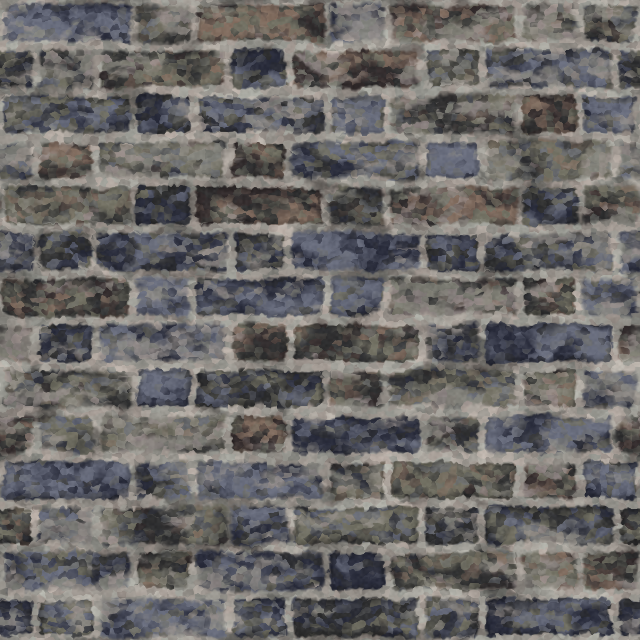
A WebGL 1 fragment shader for this texture:

```glsl
precision highp float;
// Weathered dark brick wall: stretchers and headers in pale, smeared mortar.

#define ROWS 14.0
#define STRETCHER 0.2083
#define HEADER 0.09375
#define ROW_SHIFT 0.15
#define MORTAR_WIDTH 0.015
#define CORNER 0.006
#define RAGGED 0.005
#define DAUB_CELLS vec2(76.0, 100.0)
#define DARK_STONE vec3(0.18, 0.18, 0.20)
#define PALE_STONE vec3(0.45, 0.44, 0.42)
#define MORTAR vec3(0.62, 0.605, 0.59)

uniform vec2 u_resolution;

float hash(vec2 p) {
  return fract(sin(dot(p, vec2(127.1, 311.7))) * 43758.5453);
}

vec3 hash3(vec2 p) {
  return vec3(hash(p), hash(p + 17.3), hash(p + 41.9));
}

// Value noise that tiles over the unit square
float noise(vec2 uv, vec2 cells) {
  vec2 p = uv * cells;
  vec2 i = floor(p);
  vec2 f = p - i;
  f = f * f * (3.0 - 2.0 * f);
  vec2 a = mod(i, cells);
  vec2 b = mod(i + 1.0, cells);
  return mix(mix(hash(a), hash(vec2(b.x, a.y)), f.x),
             mix(hash(vec2(a.x, b.y)), hash(b), f.x), f.y);
}

float fbm(vec2 uv, vec2 cells) {
  float sum = 0.0;
  float amplitude = 0.533;
  for (int octave = 0; octave < 4; octave++) {
    sum += amplitude * noise(uv, cells);
    uv += 0.173;
    cells *= 2.0;
    amplitude *= 0.5;
  }
  return sum;
}

// Flat, soft-edged dabs: random values blended around jittered points
vec3 daubs(vec2 uv, vec2 cells) {
  vec2 p = uv * cells;
  vec2 base = floor(p);
  vec3 sum = vec3(0.0);
  float total = 0.0;
  for (int y = -1; y <= 1; y++) {
    for (int x = -1; x <= 1; x++) {
      vec2 cell = base + vec2(float(x), float(y));
      vec3 value = hash3(mod(cell, cells));
      vec2 offset = cell + 0.15 + 0.7 * value.yz - p;
      float weight = exp(-22.0 * dot(offset, offset));
      sum += weight * hash3(mod(cell, cells) + 5.7);
      total += weight;
    }
  }
  return sum / total;
}

// Signed distance to the brick edge in x, brick identity in yz
vec3 brickAt(vec2 p) {
  float row = floor(p.y * ROWS);
  float x = fract(p.x - ROW_SHIFT * (1.0 - mod(row, 2.0)));
  float pair = min(floor(x / (STRETCHER + HEADER)), 3.0);
  float local = x - pair * (STRETCHER + HEADER);
  // Three stretcher-header pairs, then one extra header
  float isHeader = max(step(STRETCHER, local), step(2.5, pair));
  local -= STRETCHER * isHeader * step(pair, 2.5);
  float width = mix(STRETCHER, HEADER, isHeader);
  vec2 id = vec2(pair * 2.0 + isHeader, mod(row, ROWS));
  vec2 center = vec2(local - 0.5 * width, (fract(p.y * ROWS) - 0.5) / ROWS);
  vec2 halfSize = 0.5 * (vec2(width, 1.0 / ROWS) - MORTAR_WIDTH * vec2(0.8, 1.0));
  vec2 q = abs(center) - halfSize + CORNER;
  float edge = length(max(q, 0.0)) + min(max(q.x, q.y), 0.0) - CORNER;
  return vec3(edge, id);
}

void main() {
  vec2 uv = gl_FragCoord.xy / u_resolution;

  // Ragged brush edges over a slow wander of the courses
  vec2 fray = vec2(noise(uv, vec2(190.0)), noise(uv + 0.37, vec2(190.0))) - 0.5;
  vec2 wander = vec2(noise(uv, vec2(22.0)), noise(uv + 0.61, vec2(26.0))) - 0.5;
  vec2 p = uv + RAGGED * fray + 0.007 * wander;
  vec3 dab = daubs(p + 0.012 * wander.yx, DAUB_CELLS);
  float swirl = fbm(p + 0.035 * wander, vec2(17.0, 30.0));
  float smear = fbm(p + 0.43 - 0.03 * wander.yx, vec2(14.0, 32.0));

  vec3 brick = brickAt(p);
  vec3 kind = hash3(brick.yz + 3.1);
  float wear = hash(brick.yz + 71.7);

  // Stone, from blue-black through olive to brown
  float tone = 0.5 + 1.5 * (swirl - 0.5) + 0.65 * (dab.x - 0.5) + 0.3 * (kind.x - 0.5);
  vec3 stone = mix(DARK_STONE, PALE_STONE, smoothstep(0.05, 0.95, tone));
  float hue = 0.6 * kind.y + 0.4 * dab.y;
  vec3 tint = mix(vec3(0.92, 0.98, 1.18), vec3(1.0, 1.01, 0.93), smoothstep(0.25, 0.55, hue));
  stone *= mix(tint, vec3(1.14, 0.98, 0.90), smoothstep(0.6, 0.85, hue));

  // Dark rim, then pale mortar smeared over the worn faces
  stone *= 1.0 - 0.22 * smoothstep(-0.009, -0.002, brick.x) * (1.0 - wear);
  float bleed = smoothstep(0.5, 0.78, smear + 0.25 * (dab.z - 0.5) + 0.24 * (wear - 0.5));
  vec3 residue = mix(vec3(0.55, 0.55, 0.50), vec3(0.64, 0.60, 0.60), dab.y);
  stone = mix(stone, residue, 0.75 * bleed);

  // Mortar with stains and chalky flecks
  vec3 joint = MORTAR * (0.99 + 0.38 * (swirl - 0.5) + 0.24 * (dab.x - 0.5));
  joint *= mix(vec3(0.97, 1.0, 0.98), vec3(1.03, 0.99, 0.97), dab.y);
  joint *= 1.0 - 0.3 * smoothstep(0.52, 0.72, 1.0 - smear);

  float edge = brick.x + 0.004 * (dab.z - 0.5) + 0.008 * (smear - 0.5);
  float soft = mix(0.002, 0.0045, wear);
  float face = 1.0 - smoothstep(-soft, soft, edge);
  vec3 color = mix(joint, stone, face);
  color += 0.05 * (noise(uv + 0.19, vec2(240.0)) - 0.5);
  gl_FragColor = vec4(clamp(color, 0.0, 1.0), 1.0);
}
```
